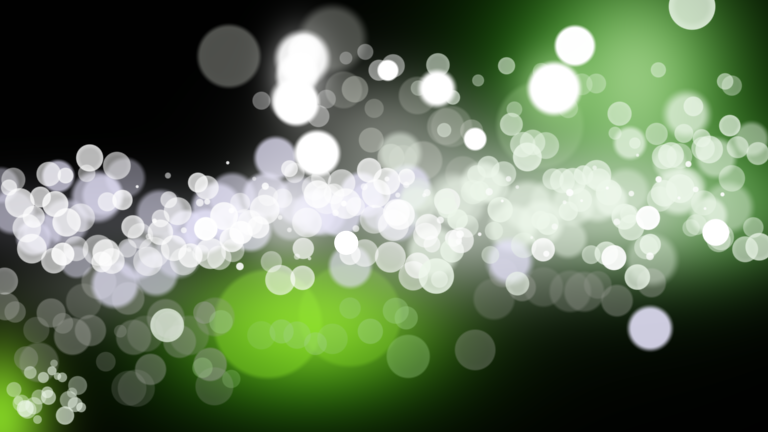
Reproduce this background procedurally as a Shadertoy shader.

```glsl
#define ASPECT 1.7778
#define WHITE vec3(1.0, 1.0, 1.0)
#define LAVENDER vec3(0.89, 0.88, 0.97)
#define MIST vec3(0.93, 0.97, 0.92)
#define GREY vec3(0.62, 0.63, 0.60)
#define LEAF vec3(0.14, 0.52, 0.04)
#define LIME vec3(0.50, 0.80, 0.14)
#define PALE_GREEN vec3(0.63, 0.82, 0.54)
#define RIM 0.14

vec2 pos;
vec3 color;

vec4 hash4(float n) {
    vec4 q = fract(n * vec4(0.1031, 0.1030, 0.0973, 0.1099));
    q += dot(q, q.wzxy + 33.33);
    return fract((q.xxyz + q.yzzw) * q.zywx);
}

// Gaussian haze
void glow(vec2 center, vec2 size, vec3 tint, float alpha) {
    vec2 d = (pos - center) / size;
    color = mix(color, tint, alpha * exp(-dot(d, d)));
}

// Out-of-focus light with a slightly brighter rim
void disc(vec2 center, float radius, vec3 tint, float alpha, float blur) {
    float d = length(pos - center) / radius;
    float soft = max(blur, 1.0 / (iResolution.y * radius));
    float fill = 1.0 - smoothstep(1.0 - soft, 1.0 + soft, d);
    float rim = 1.0 - RIM + RIM * smoothstep(0.6, 1.0, d);
    color = mix(color, tint, alpha * fill * mix(rim, 1.0, min(blur * 8.0, 1.0)));
}

// Lights spread evenly along a line, with random offset across it
void scatter(float seed, int count, vec2 start, vec2 end, float spread,
             vec2 radii, vec3 tint, float alpha, float blur) {
    for (int i = 0; i < count; i++) {
        vec4 h = hash4(float(i) * 7.31 + seed * 113.7);
        vec2 center = mix(start, end, (float(i) + h.x) / float(count));
        center.y += spread * (h.y + h.z - 1.0);
        float size = mix(radii.x, radii.y, h.w);
        float strength = alpha * mix(0.5, 1.0, fract(h.x * 17.0 + h.z * 5.0));
        disc(center, size, tint, strength, blur);
    }
}

void mainImage(out vec4 fragColor, in vec2 fragCoord) {
    pos = fragCoord / iResolution.xy * vec2(ASPECT, 1.0);
    color = vec3(0.003, 0.004, 0.003);

    // Green light, upper right
    glow(vec2(1.43, 0.78), vec2(0.33, 0.35), LEAF, 1.0);
    glow(vec2(1.66, 0.54), vec2(0.25, 0.17), LEAF, 0.8);
    glow(vec2(1.47, 0.82), vec2(0.19, 0.22), PALE_GREEN, 0.88);
    disc(vec2(1.25, 0.71), 0.10, PALE_GREEN, 0.30, 0.08);

    // Lime light, lower left
    glow(vec2(0.70, 0.20), vec2(0.36, 0.20), LEAF * 0.8, 0.9);
    glow(vec2(0.72, 0.26), vec2(0.27, 0.15), LIME, 0.95);
    glow(vec2(0.0, 0.03), vec2(0.12, 0.18), LIME, 1.0);
    disc(vec2(0.62, 0.25), 0.125, LIME * 1.2, 0.35, 0.06);
    disc(vec2(0.81, 0.27), 0.118, LIME * 1.2, 0.25, 0.06);

    // Pale haze of the central band
    glow(vec2(0.88, 0.70), vec2(0.20, 0.13), GREY, 0.55);
    glow(vec2(0.26, 0.33), vec2(0.24, 0.10), GREY, 0.35);
    glow(vec2(0.28, 0.49), vec2(0.48, 0.09), LAVENDER * 0.6, 0.40);
    glow(vec2(1.02, 0.51), vec2(0.30, 0.18), MIST * 0.8, 0.85);
    glow(vec2(1.42, 0.52), vec2(0.34, 0.15), MIST * 0.92, 0.72);

    // Dim distant lights
    disc(vec2(0.53, 0.87), 0.072, GREY, 0.50, 0.10);
    disc(vec2(0.77, 0.91), 0.075, GREY, 0.45, 0.20);
    disc(vec2(1.10, 0.19), 0.047, GREY, 0.35, 0.06);
    disc(vec2(0.945, 0.175), 0.050, PALE_GREEN, 0.35, 0.06);
    scatter(1.0, 3, vec2(0.17, 0.11), vec2(0.60, 0.09), 0.04,
            vec2(0.040, 0.052), GREY, 0.32, 0.06);
    scatter(2.0, 24, vec2(0.0, 0.24), vec2(0.52, 0.27), 0.14,
            vec2(0.014, 0.046), GREY, 0.50, 0.08);
    scatter(3.0, 9, vec2(1.10, 0.34), vec2(1.52, 0.34), 0.05,
            vec2(0.030, 0.050), GREY, 0.45, 0.10);
    scatter(14.0, 12, vec2(0.78, 0.71), vec2(1.12, 0.68), 0.12,
            vec2(0.022, 0.050), GREY * 1.3, 0.45, 0.08);

    // Broad soft lights of the band
    scatter(4.0, 34, vec2(0.0, 0.50), vec2(0.96, 0.50), 0.17,
            vec2(0.036, 0.058), LAVENDER, 0.82, 0.16);
    scatter(5.0, 26, vec2(0.90, 0.52), vec2(1.75, 0.54), 0.19,
            vec2(0.036, 0.058), MIST, 0.72, 0.22);
    disc(vec2(1.59, 0.735), 0.050, MIST, 0.70, 0.30);
    disc(vec2(1.18, 0.395), 0.050, LAVENDER, 0.80, 0.25);
    glow(vec2(0.66, 0.50), vec2(0.10, 0.10), WHITE, 0.55);

    // White cluster rising above the band
    scatter(6.0, 9, vec2(0.67, 0.74), vec2(0.71, 0.91), 0.03,
            vec2(0.026, 0.048), WHITE, 0.9, 0.20);
    glow(vec2(0.695, 0.83), vec2(0.065, 0.09), WHITE, 0.70);
    disc(vec2(0.70, 0.865), 0.060, WHITE, 0.90, 0.20);
    disc(vec2(0.734, 0.645), 0.052, WHITE, 1.0, 0.14);
    disc(vec2(0.686, 0.762), 0.052, WHITE, 1.0, 0.14);
    scatter(15.0, 9, vec2(0.60, 0.72), vec2(0.92, 0.80), 0.14,
            vec2(0.014, 0.028), WHITE, 0.55, 0.06);

    // Sharp translucent lights
    scatter(7.0, 82, vec2(0.0, 0.50), vec2(1.05, 0.50), 0.18,
            vec2(0.018, 0.036), WHITE, 0.82, 0.02);
    scatter(8.0, 58, vec2(1.02, 0.52), vec2(1.77, 0.53), 0.24,
            vec2(0.020, 0.034), MIST, 0.82, 0.02);
    scatter(9.0, 24, vec2(0.95, 0.72), vec2(1.72, 0.77), 0.17,
            vec2(0.012, 0.030), MIST, 0.70, 0.03);
    scatter(10.0, 12, vec2(0.44, 0.20), vec2(0.96, 0.27), 0.11,
            vec2(0.020, 0.036), PALE_GREEN, 0.45, 0.05);
    scatter(11.0, 22, vec2(0.03, 0.10), vec2(0.19, 0.09), 0.08,
            vec2(0.008, 0.022), MIST, 0.75, 0.04);

    // Brightest lights
    glow(vec2(1.283, 0.795), vec2(0.080), PALE_GREEN, 0.8);
    disc(vec2(1.283, 0.795), 0.060, WHITE, 1.0, 0.15);
    disc(vec2(1.331, 0.894), 0.046, WHITE, 1.0, 0.12);
    disc(vec2(1.012, 0.795), 0.041, WHITE, 1.0, 0.22);
    disc(vec2(0.898, 0.837), 0.024, WHITE, 1.0, 0.13);
    disc(vec2(1.100, 0.678), 0.026, WHITE, 1.0, 0.13);
    disc(vec2(1.602, 0.985), 0.054, MIST, 0.85, 0.03);
    disc(vec2(1.505, 0.240), 0.050, LAVENDER, 0.90, 0.16);
    disc(vec2(1.010, 0.361), 0.041, MIST, 0.85, 0.03);
    disc(vec2(0.387, 0.247), 0.039, MIST, 0.75, 0.03);
    scatter(12.0, 12, vec2(0.05, 0.42), vec2(1.77, 0.46), 0.08,
            vec2(0.024, 0.032), WHITE, 1.3, 0.08);

    // Sparkling specks
    scatter(13.0, 55, vec2(0.30, 0.50), vec2(1.70, 0.54), 0.15,
            vec2(0.003, 0.009), WHITE, 0.95, 0.20);

    fragColor = vec4(min(color, 1.0), 1.0);
}
```
